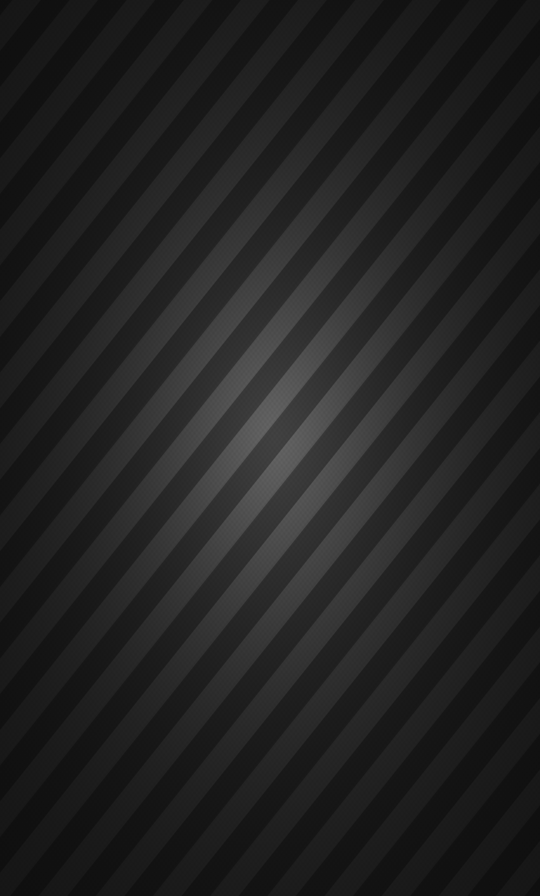
Give the GLSL for this pattern, as a Shadertoy shader.

```glsl
const float STRIPE_PERIOD = 0.0638;   // horizontal spacing, in canvas heights
const float STRIPE_START = 0.0137;    // left edge of the first light stripe
const float STRIPE_FILL = 0.5;        // light share of each period
const float STRIPE_SLOPE = 1.25;      // rise over run
const vec2 GLOW_CENTER = vec2(0.51, 0.512);
const vec2 GLOW_RADIUS = vec2(0.53, 0.5);
const float GLOW_FALLOFF = 2.2;
const float GLOW_SHAPE = 1.3;
const vec2 LIGHT_TONE = vec2(0.075, 0.31);  // base, glow gain
const vec2 DARK_TONE = vec2(0.052, 0.20);
const float WEAVE_COUNT = 190.0;      // threads per canvas height
const float WEAVE_DEPTH = 0.035;
const float TAU = 6.2831853;

// Antialiased coverage of the light diagonal bands
float stripeMask(vec2 p, float pixel) {
    float across = p.x + (1.0 - p.y) / STRIPE_SLOPE - STRIPE_START;
    float phase = fract(across / STRIPE_PERIOD);
    float edgeDistance = 0.5 * STRIPE_FILL - abs(phase - 0.5 * STRIPE_FILL);
    // The far end of the period wraps back to the next band
    edgeDistance = max(edgeDistance, phase - 1.0);
    float blur = pixel / STRIPE_PERIOD;
    return smoothstep(-blur, blur, edgeDistance);
}

// Elliptical light that fades toward the corners
float glow(vec2 uv) {
    float d = length((uv - GLOW_CENTER) / GLOW_RADIUS);
    return exp(-GLOW_FALLOFF * pow(d, GLOW_SHAPE));
}

// Fine fabric made from two crossed sines
float weave(vec2 p) {
    float warp = sin(TAU * WEAVE_COUNT * (p.x + p.y / STRIPE_SLOPE));
    float weft = sin(TAU * WEAVE_COUNT * (p.x - p.y / STRIPE_SLOPE));
    return 0.5 * (warp + weft);
}

void mainImage(out vec4 fragColor, in vec2 fragCoord) {
    vec2 uv = fragCoord / iResolution.xy;
    vec2 p = fragCoord / iResolution.y;
    vec2 tone = mix(DARK_TONE, LIGHT_TONE, stripeMask(p, 1.0 / iResolution.y));
    float shade = tone.x + tone.y * glow(uv);
    shade *= 1.0 + WEAVE_DEPTH * weave(p);
    fragColor = vec4(vec3(shade), 1.0);
}
```
